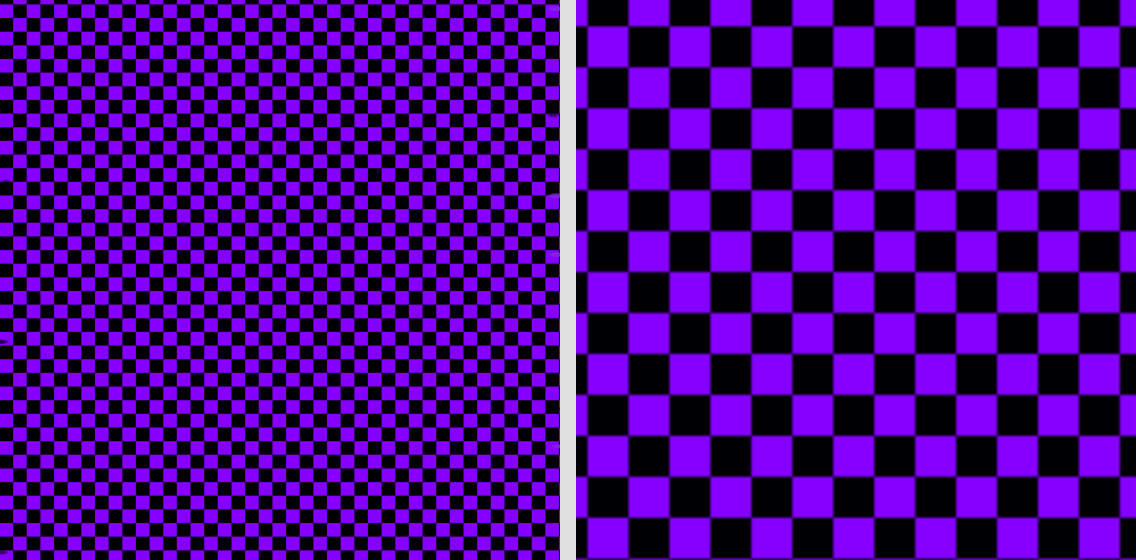
Left, the full canvas; right, a detail of the centre.
Give the GLSL for this pattern, as a WebGL 1 fragment shader.

```glsl
precision highp float;

uniform vec2 u_resolution;

#define CELLS 41.03
#define ORIGIN vec2(0.0234, 0.0173)
#define EDGE_WIDTH 0.0021
#define VIOLET vec3(0.52, 0.0, 1.0)
#define BLACK vec3(0.0, 0.0, 0.01)
#define PALE_VIOLET vec3(0.50, 0.16, 0.86)
#define SMUDGES 9
#define SMUDGE_SIZE vec2(0.019, 0.008)
#define SPECKS 2
#define SPECK_SIZE 0.006

// Three random values in 0..1 for one index
vec3 hash3(float n) {
    vec3 p = fract(vec3(n) * vec3(0.1031, 0.1030, 0.0973));
    p += dot(p, p.yzx + 33.33);
    return fract((p.xxy + p.yzz) * p.zyx);
}

// Square wave in -1..1 along both axes, with soft transitions
vec2 squareWave(vec2 cell, float width) {
    vec2 edgeDistance = 0.5 - abs(fract(cell) - 0.5);
    vec2 side = 1.0 - 2.0 * mod(floor(cell), 2.0);
    return side * clamp(2.0 * edgeDistance / width, 0.0, 1.0);
}

// Soft elliptical blot, 1 at its centre
float blot(vec2 offset, vec2 size) {
    return 1.0 - smoothstep(0.35, 1.0, length(offset / size));
}

void main() {
    vec2 uv = gl_FragCoord.xy / u_resolution;
    float pixel = 1.0 / min(u_resolution.x, u_resolution.y);

    // Checkerboard
    float width = max(EDGE_WIDTH, pixel) * CELLS;
    vec2 wave = squareWave((uv - ORIGIN) * CELLS, width);
    float checker = 0.5 + 0.5 * wave.x * wave.y;
    vec3 color = mix(BLACK, VIOLET, checker);

    // Smudges along the left and right margins
    for (int i = 0; i < SMUDGES; i++) {
        float n = float(i);
        vec3 r = hash3(n + 7.0);
        float onRight = step(0.5, mod(n, 3.0));
        float inset = 0.016 * r.x;
        vec2 center = vec2(mix(inset, 1.0 - inset, onRight), (n + r.y) / float(SMUDGES));
        float amount = blot(uv - center, SMUDGE_SIZE * (0.6 + 0.6 * r.zx));
        vec3 stain = mix(BLACK, PALE_VIOLET, step(0.8, r.z));
        color = mix(color, stain, amount * (0.5 + 0.4 * r.y));
    }

    // Faint specks in the interior
    for (int i = 0; i < SPECKS; i++) {
        vec2 center = 0.3 + 0.4 * hash3(float(i) + 41.0).xy;
        float amount = blot(uv - center, vec2(SPECK_SIZE));
        color = mix(color, VIOLET * 0.3, 0.6 * amount);
    }

    gl_FragColor = vec4(color, 1.0);
}
```
